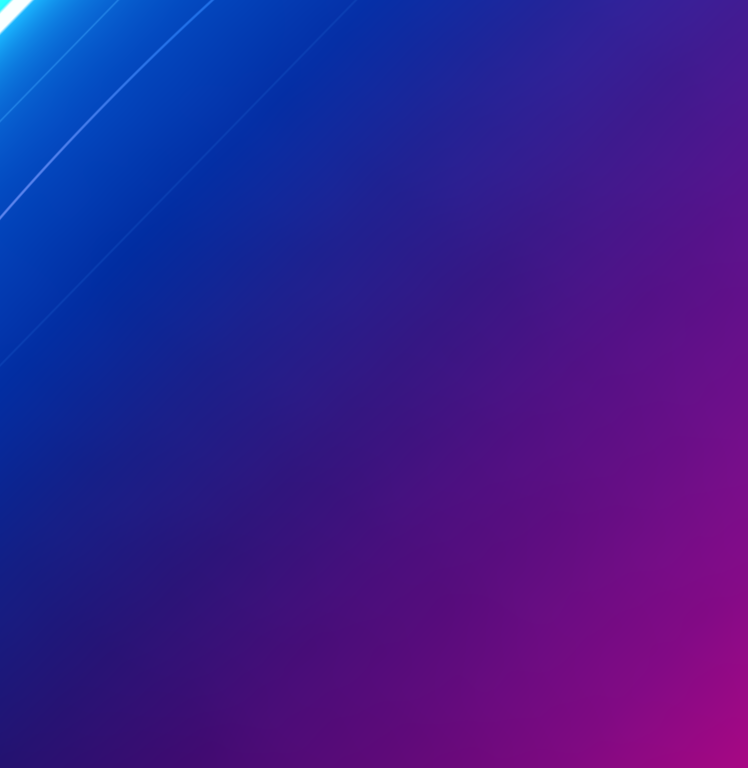
Give the GLSL for this background, as a Shadertoy shader.

```glsl
// Diagonal blue-to-magenta gradient with thin light streaks in the upper left corner.

const int STOPS = 9;

// Colour along the diagonal: 0 is the upper left corner, 2 the lower right.
vec3 diagonalRamp(float along) {
    vec3 stops[STOPS] = vec3[STOPS](
        vec3(0.02, 0.41, 0.85), vec3(0.01, 0.28, 0.75), vec3(0.01, 0.18, 0.64),
        vec3(0.11, 0.13, 0.56), vec3(0.20, 0.09, 0.51), vec3(0.30, 0.06, 0.50),
        vec3(0.40, 0.05, 0.51), vec3(0.51, 0.04, 0.52), vec3(0.66, 0.03, 0.52));
    float position = along * 0.5 * float(STOPS - 1);
    vec3 color = stops[0];
    for (int i = 1; i < STOPS; i++) {
        color += (stops[i] - stops[i - 1]) * clamp(position - float(i - 1), 0.0, 1.0);
    }
    return color;
}

// Soft-edged band around a centre line.
float band(float along, float center, float halfWidth, float blur) {
    return 1.0 - smoothstep(halfWidth - blur, halfWidth + blur, abs(along - center));
}

// Faint uneven tint from layered sines.
float mottle(vec2 p) {
    float sum = 0.0;
    float weight = 0.5;
    for (int i = 0; i < 3; i++) {
        sum += weight * sin(p.x + 1.7 * sin(p.y)) * sin(p.y - 0.8 * p.x);
        p = mat2(1.6, 1.2, -1.2, 1.6) * p + 2.3;
        weight *= 0.5;
    }
    return sum;
}

void mainImage(out vec4 fragColor, in vec2 fragCoord) {
    vec2 uv = fragCoord / iResolution.xy;
    float down = 1.0 - uv.y;
    float along = uv.x + down;
    float across = uv.x - down;
    float blur = 1.4 / min(iResolution.x, iResolution.y);

    // Base gradient, dimmer toward the lower left
    vec3 color = diagonalRamp(along);
    color += vec3(0.06, 0.02, 0.07) * across * smoothstep(0.3, 0.9, along);
    color += vec3(0.008, 0.005, 0.010) * mottle(uv * 9.0);

    // Cyan corner glow
    color += vec3(0.18, 0.70, 0.35) * exp(-along / 0.06);

    // Thin streaks, brighter toward the left edge
    float leftward = 1.0 - smoothstep(-0.28, 0.25, across);
    float bowed = along + 0.10 * (0.08 - across * across);
    color = mix(color, vec3(0.20, 0.60, 0.96), 0.55 * band(along, 0.158, 0.0015, blur));
    color = mix(color, mix(vec3(0.16, 0.48, 0.95), vec3(0.45, 0.58, 0.98), leftward),
                0.8 * band(bowed, 0.284, 0.0022, blur));
    color = mix(color, vec3(0.08, 0.32, 0.76), 0.4 * band(along, 0.476, 0.0018, blur));

    // White beam
    color = mix(color, vec3(0.98, 1.0, 1.0), band(along, 0.030, 0.014, 2.0 * blur));

    fragColor = vec4(clamp(color, 0.0, 1.0), 1.0);
}
```
